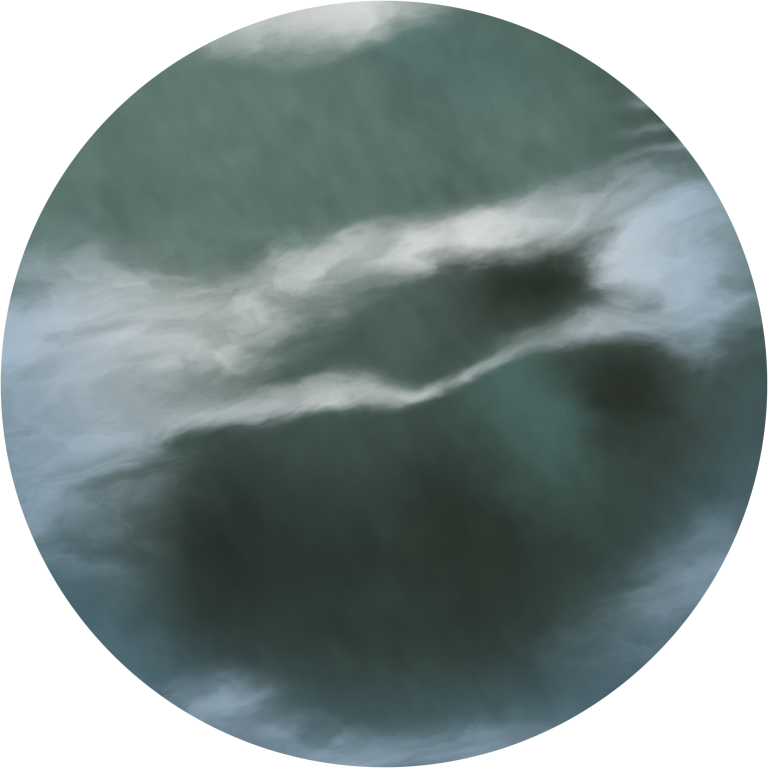
A Shadertoy shader for this texture:

```glsl
// A round porthole on white: pale cloud banks drifting over a dark green sea.
// Soft rotated ellipses lay out the banks and shadows; domain-warped fractal
// noise, stretched along the wind, frays them into wisps.

const vec3 WHITE      = vec3(1.0);
const vec3 SEA_LIGHT  = vec3(0.365, 0.455, 0.430);
const vec3 SEA_DEEP   = vec3(0.190, 0.245, 0.225);
const vec3 SHADOW     = vec3(0.145, 0.165, 0.140);
const vec3 TEAL       = vec3(0.330, 0.480, 0.465);
const vec3 RIM_BLUE   = vec3(0.300, 0.400, 0.440);
const vec3 CLOUD_WARM = vec3(0.820, 0.835, 0.825);
const vec3 CLOUD_BLUE = vec3(0.590, 0.670, 0.740);
const float WIND_ANGLE = 0.24;

float hash(vec2 p) {
    vec3 q = fract(vec3(p.xyx) * 0.1031);
    q += dot(q, q.yzx + 33.33);
    return fract((q.x + q.y) * q.z);
}

float noise(vec2 p) {
    vec2 i = floor(p), f = fract(p);
    f = f * f * f * (f * (f * 6.0 - 15.0) + 10.0);
    return mix(mix(hash(i), hash(i + vec2(1, 0)), f.x),
               mix(hash(i + vec2(0, 1)), hash(i + vec2(1, 1)), f.x), f.y);
}

vec2 rotate(vec2 p, float angle) {
    float c = cos(angle), s = sin(angle);
    return vec2(c * p.x + s * p.y, c * p.y - s * p.x);
}

float fbm(vec2 p) {
    float sum = 0.0, amp = 0.5;
    for (int i = 0; i < 6; i++) {
        sum += amp * noise(p);
        p = rotate(p, 0.5) * 2.03 + 17.3;
        amp *= 0.5;
    }
    return sum;
}

// Soft ellipse: 1 at its centre, fading to 0.
float blob(vec2 p, vec2 centre, vec2 radii, float angle) {
    vec2 q = rotate(p - centre, angle) / radii;
    return exp(-dot(q, q));
}

// Joins two coverages without exceeding 1.
float join(float a, float b) {
    return a + b - a * b;
}

vec3 seaColor(vec2 p, vec2 warped) {
    vec3 sea = mix(SEA_DEEP, SEA_LIGHT, smoothstep(0.22, 0.82, p.y - 0.12 * (p.x - 0.5)));
    sea = mix(sea, SEA_DEEP, 0.7 * blob(warped, vec2(0.92, 0.88), vec2(0.24, 0.16), -0.7));
    sea = mix(sea, RIM_BLUE, 0.9 * smoothstep(0.32, 0.52, length(p - 0.5)) * smoothstep(0.75, 0.2, p.y));
    sea = mix(sea, TEAL, 0.65 * blob(warped, vec2(0.70, 0.43), vec2(0.09, 0.11), 0.3));
    sea = mix(sea, TEAL, 0.50 * blob(warped, vec2(0.58, 0.92), vec2(0.09, 0.05), -0.2));

    float shade = 0.9 * blob(warped, vec2(0.68, 0.63), vec2(0.14, 0.07), 0.2);
    shade = join(shade, 0.85 * blob(warped, vec2(0.83, 0.48), vec2(0.09, 0.08), -0.6));
    shade = join(shade, 0.75 * blob(warped, vec2(0.60, 0.30), vec2(0.12, 0.13), 0.5));
    shade = join(shade, 0.55 * blob(warped, vec2(0.32, 0.29), vec2(0.12, 0.10), -0.5));
    sea = mix(sea, SHADOW, shade);

    // Broad mottling and fine brushed grain
    float mottle = fbm(p * 7.0 + 4.0) - 0.5;
    float grain = fbm(rotate(p, 0.5) * vec2(48.0, 24.0)) - 0.5;
    return sea * (1.0 + 0.28 * mottle + 0.13 * grain);
}

float cloudCover(vec2 p) {
    // Main bank, its bright streak and the right-hand mass
    float c = 0.88 * blob(p, vec2(0.09, 0.56), vec2(0.25, 0.12), 0.05);
    c = join(c, 0.65 * blob(p, vec2(0.33, 0.62), vec2(0.22, 0.060), 0.28));
    c = join(c, 0.85 * blob(p, vec2(0.57, 0.69), vec2(0.20, 0.036), 0.22));
    c = join(c, 0.72 * blob(p, vec2(0.86, 0.69), vec2(0.15, 0.085), -0.25));
    c = join(c, 0.50 * blob(p, vec2(0.93, 0.56), vec2(0.10, 0.090), -0.60));
    // Lower streaks and their thin link
    c = join(c, 0.85 * blob(p, vec2(0.34, 0.48), vec2(0.14, 0.026), 0.13));
    c = join(c, 0.48 * blob(p, vec2(0.58, 0.51), vec2(0.17, 0.014), 0.20));
    c = join(c, 0.75 * blob(p, vec2(0.77, 0.56), vec2(0.11, 0.030), 0.20));
    // Lower left haze, bottom bank and lower right puff
    c = join(c, 0.68 * blob(p, vec2(0.09, 0.38), vec2(0.17, 0.12), 0.35));
    c = join(c, 0.65 * blob(p, vec2(0.33, 0.08), vec2(0.13, 0.05), -0.2));
    c = join(c, 0.80 * blob(p, vec2(0.56, 0.02), vec2(0.24, 0.05), 0.08));
    c = join(c, 0.68 * blob(p, vec2(0.88, 0.23), vec2(0.14, 0.06), 0.6));
    // Top bank and small wisps
    c = join(c, 0.98 * blob(p, vec2(0.41, 0.98), vec2(0.15, 0.045), 0.15));
    for (int i = 0; i < 3; i++) {
        float k = float(i);
        c = join(c, 0.55 * blob(p, vec2(0.83 + 0.015 * k, 0.865 - 0.035 * k), vec2(0.07, 0.011), 0.06));
    }
    return c;
}

void mainImage(out vec4 fragColor, in vec2 fragCoord) {
    float size = min(iResolution.x, iResolution.y);
    vec2 p = (fragCoord - 0.5 * iResolution.xy) / size + 0.5;

    // Fray the layout along the wind
    vec2 wind = rotate(p, WIND_ANGLE) * vec2(5.0, 11.0);
    vec2 warp = vec2(fbm(wind + 3.1), fbm(wind + 41.7)) - 0.5;
    vec2 warped = p + warp * vec2(0.13, 0.07);
    float wisps = fbm(wind * 1.4 + warp * 2.0 + 9.0) - 0.5;

    float cover = cloudCover(warped);
    float density = smoothstep(0.06, 0.98, cover + 0.75 * wisps * smoothstep(0.0, 0.4, cover));
    float rim = length((p - vec2(0.45, 0.66)) * vec2(0.9, 1.1));
    vec3 cloud = mix(CLOUD_WARM, CLOUD_BLUE, smoothstep(0.12, 0.50, rim) * smoothstep(1.0, 0.8, p.y));
    vec3 color = mix(seaColor(p, warped), cloud * (1.0 + 0.16 * wisps), density);

    float disc = smoothstep(0.5, 0.5 - 1.5 / size, length(p - 0.5));
    fragColor = vec4(mix(WHITE, color, disc), 1.0);
}
```
